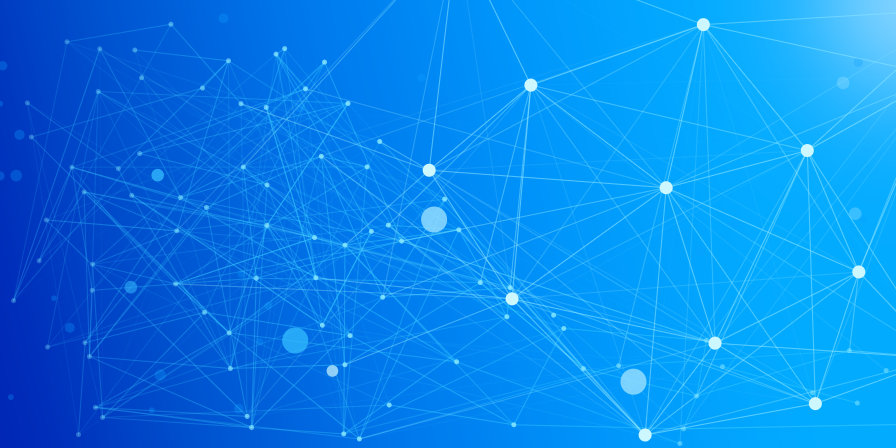
This background is drawn by a WebGL 1 fragment shader. Its source:

```glsl
precision highp float;
uniform vec2 u_resolution;

#define HUBS 14
#define NODES 84
#define LINKS 4
#define HUB_LINKS 5
#define BLURS 26
#define HUB_RADIUS 0.0145
#define NODE_RADIUS 0.0055
#define LINE_HALF 0.0012
#define LINE_COLOR vec3(0.20, 0.78, 1.0)
#define BRIGHT_LINE vec3(0.55, 0.90, 1.0)
#define DOT_COLOR vec3(0.80, 0.97, 1.0)

vec2 hub[HUBS];
float pixel;

float hash(float n) {
  n = fract(n * 0.1031);
  n *= n + 33.33;
  n *= n + n;
  return fract(n);
}

// Antialiased coverage of a shape from its signed distance
float cover(float dist) {
  return clamp(0.5 - dist / pixel, 0.0, 1.0);
}

float disc(vec2 p, vec2 center, float radius) {
  return cover(length(p - center) - radius);
}

// Thin segment that fades out as its span grows
float link(vec2 p, vec2 a, vec2 b, float nearSpan, float farSpan) {
  vec2 ab = b - a;
  vec2 ap = p - a;
  float along = clamp(dot(ap, ab) / max(dot(ab, ab), 1e-5), 0.0, 1.0);
  float d = length(ap - ab * along);
  float line = cover(d - LINE_HALF) - cover(d + LINE_HALF);
  return line * (1.0 - smoothstep(nearSpan, farSpan, length(ab)));
}

// Small node: dense at the lower left, spreading right along the bottom
vec2 node(float i) {
  vec2 u = fract(vec2(0.7549, 0.5698) * i + 0.12 * hash(i + 7.0));
  float y = 0.95 * u.y * mix(0.65, 1.0, u.y);
  float reach = 1.5 - 0.9 * y + 0.75 * (1.0 - smoothstep(0.2, 0.4, y));
  return vec2(u.x * reach, y);
}

// Main hubs, followed by anchors outside the frame
void placeHubs() {
  hub[0] = vec2(1.570, 0.945);
  hub[1] = vec2(1.185, 0.810);
  hub[2] = vec2(1.802, 0.664);
  hub[3] = vec2(1.487, 0.581);
  hub[4] = vec2(0.958, 0.620);
  hub[5] = vec2(1.917, 0.393);
  hub[6] = vec2(1.143, 0.333);
  hub[7] = vec2(1.596, 0.234);
  hub[8] = vec2(1.820, 0.099);
  hub[9] = vec2(1.440, 0.029);
  hub[10] = vec2(2.15, 0.98);
  hub[11] = vec2(2.10, 0.83);
  hub[12] = vec2(1.02, 1.15);
  hub[13] = vec2(2.10, 0.20);
}

vec3 background(vec2 p) {
  float t = p.x * 0.5 + 0.12 * (p.y - 0.5);
  vec3 c = mix(vec3(0.0, 0.15, 0.71), vec3(0.0, 0.32, 0.81), smoothstep(-0.08, 0.2, t));
  c = mix(c, vec3(0.0, 0.46, 0.92), smoothstep(0.12, 0.42, t));
  c = mix(c, vec3(0.0, 0.58, 0.98), smoothstep(0.32, 0.66, t));
  c = mix(c, vec3(0.01, 0.67, 1.0), smoothstep(0.55, 0.88, t));
  vec2 corner = p - vec2(2.04, 1.0);
  return mix(c, vec3(0.62, 0.86, 1.0), 0.8 * exp(-dot(corner, corner) * 16.0));
}

void main() {
  pixel = 1.0 / u_resolution.y;
  vec2 p = gl_FragCoord.xy * pixel;
  placeHubs();
  vec3 color = background(p);
  float toRight = smoothstep(0.0, 1.0, p.x);

  // Faint distant dots
  for (int i = 0; i < BLURS; i++) {
    float n = float(i);
    vec2 center = vec2(2.0 * pow(hash(n + 31.0), 1.5), hash(n + 83.0));
    float radius = mix(0.006, 0.013, hash(n + 59.0));
    color = mix(color, vec3(0.05, 0.62, 1.0), 0.3 * disc(p, center, radius));
  }

  // Fine web between small nodes
  for (int i = 0; i < NODES; i++) {
    float n = float(i);
    vec2 a = node(n);
    for (int k = 0; k < LINKS; k++) {
      vec2 b = node(floor(hash(n * 5.0 + float(k) + 11.0) * float(NODES)));
      color = mix(color, LINE_COLOR, mix(0.22, 0.5, toRight) * link(p, a, b, 0.35, 1.0));
    }
  }

  // Long links joining hubs to each other and to the web
  for (int i = 0; i < HUBS; i++) {
    for (int j = 0; j < HUBS; j++) {
      if (j > i) color = mix(color, BRIGHT_LINE, 0.6 * link(p, hub[i], hub[j], 0.45, 1.0));
    }
    for (int k = 0; k < HUB_LINKS; k++) {
      vec2 b = node(floor(hash(float(i * HUB_LINKS + k) + 137.0) * float(NODES)));
      color = mix(color, BRIGHT_LINE, 0.45 * link(p, hub[i], b, 0.5, 1.3));
    }
  }

  // Translucent discs
  float large = max(disc(p, vec2(0.969, 0.510), 0.029), disc(p, vec2(1.414, 0.148), 0.029));
  float blue = max(disc(p, vec2(0.659, 0.240), 0.029), disc(p, vec2(0.352, 0.609), 0.014));
  blue = max(blue, 0.7 * disc(p, vec2(0.292, 0.359), 0.014));
  float pale = max(disc(p, vec2(1.882, 0.815), 0.014), disc(p, vec2(1.909, 0.523), 0.014));
  color = mix(color, vec3(0.60, 0.88, 1.0), 0.8 * large + 0.35 * pale);
  color = mix(color, vec3(0.20, 0.74, 1.0), 0.75 * blue);
  color = mix(color, DOT_COLOR, 0.7 * disc(p, vec2(0.742, 0.172), 0.013));

  // Bright points on the web and its hubs
  for (int i = 0; i < NODES; i++) {
    vec2 c = node(float(i));
    float glow = mix(0.3, 0.8, smoothstep(0.1, 0.8, c.x)) * (1.0 - 0.4 * smoothstep(1.2, 1.5, c.x));
    color = mix(color, vec3(0.55, 0.92, 1.0), glow * disc(p, c, NODE_RADIUS));
  }
  for (int i = 0; i < HUBS; i++) color = mix(color, DOT_COLOR, disc(p, hub[i], HUB_RADIUS));

  gl_FragColor = vec4(color, 1.0);
}
```
